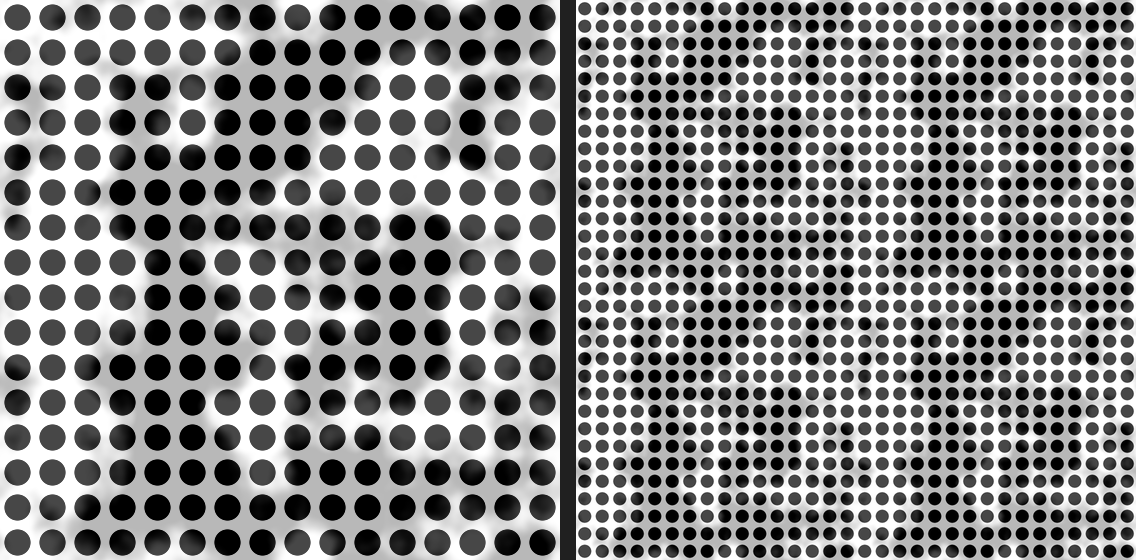
Left, the tile; right, the same tile 2 across and 2 down.
Give the GLSL for this pattern, as a three.js fragment shader.

```glsl
// A 16 by 16 grid of dark round dots on a pale ground, with soft cloudy wear.
// Dots are circle distances in repeated cells; the wear is wrapping gradient
// noise summed over octaves, which lifts dots and ground by the same amount.

varying vec2 vUv;

const float TAU = 6.2831853;
const float DOTS = 16.0;         // repeats across and down
const float DOT_RADIUS = 0.375;  // in cell widths
const float EDGE_SOFTNESS = 0.015;
const float CLOUD_CELLS = 5.0;   // noise cells of the broadest octave
const float CLOUD_CONTRAST = 0.19;
const float CENTRE_SHADE = 0.12;

const vec3 DOT_COLOR = vec3(0.0);
const vec3 GROUND_COLOR = vec3(0.72);
const vec3 CLOUD_LIFT = vec3(0.28);

float hash(vec2 cell, float seed) {
  vec2 p = fract((cell + seed) * vec2(0.1031, 0.1137));
  p += dot(p, p.yx + 33.33);
  return fract((p.x + p.y) * p.x * 17.17);
}

// Dot product of a lattice point's random gradient with the offset from it.
float cornerSlope(vec2 cell, vec2 offset, float period, float seed) {
  float angle = TAU * hash(mod(cell, period), seed);
  return dot(vec2(cos(angle), sin(angle)), offset);
}

// Gradient noise that wraps after a whole number of cells.
float gradientNoise(vec2 p, float period, float seed) {
  vec2 cell = floor(p);
  vec2 f = p - cell;
  vec2 blend = f * f * f * (f * (f * 6.0 - 15.0) + 10.0);
  vec2 e = vec2(1.0, 0.0);
  float low = mix(cornerSlope(cell, f, period, seed),
                  cornerSlope(cell + e.xy, f - e.xy, period, seed), blend.x);
  float high = mix(cornerSlope(cell + e.yx, f - e.yx, period, seed),
                   cornerSlope(cell + e.xx, f - e.xx, period, seed), blend.x);
  return mix(low, high, blend.y);
}

float fractalNoise(vec2 uv, float period, float seed) {
  float sum = 0.0;
  float gain = 1.0;
  for (int i = 0; i < 4; i++) {
    sum += gain * gradientNoise(uv * period, period, seed);
    period *= 2.0;
    gain *= 0.45;
    seed += 19.0;
  }
  return sum;
}

// Cloud cover from 0 to 1, flattened at both ends and thinner at mid-width.
float cloudCover(vec2 uv) {
  float cover = fractalNoise(uv, CLOUD_CELLS, 7.0);
  cover += CENTRE_SHADE * cos(TAU * uv.x);
  return smoothstep(-CLOUD_CONTRAST, CLOUD_CONTRAST, cover);
}

// Coverage of a round dot centred in every grid cell.
float dotMask(vec2 uv, float count, float radius, float softness) {
  float edge = length(fract(uv * count) - 0.5) - radius;
  return 1.0 - smoothstep(-softness, softness, edge);
}

void main() {
  float mask = dotMask(vUv, DOTS, DOT_RADIUS, EDGE_SOFTNESS);
  vec3 color = mix(GROUND_COLOR, DOT_COLOR, mask);
  color += CLOUD_LIFT * cloudCover(vUv);
  gl_FragColor = vec4(color, 1.0);
}
```
